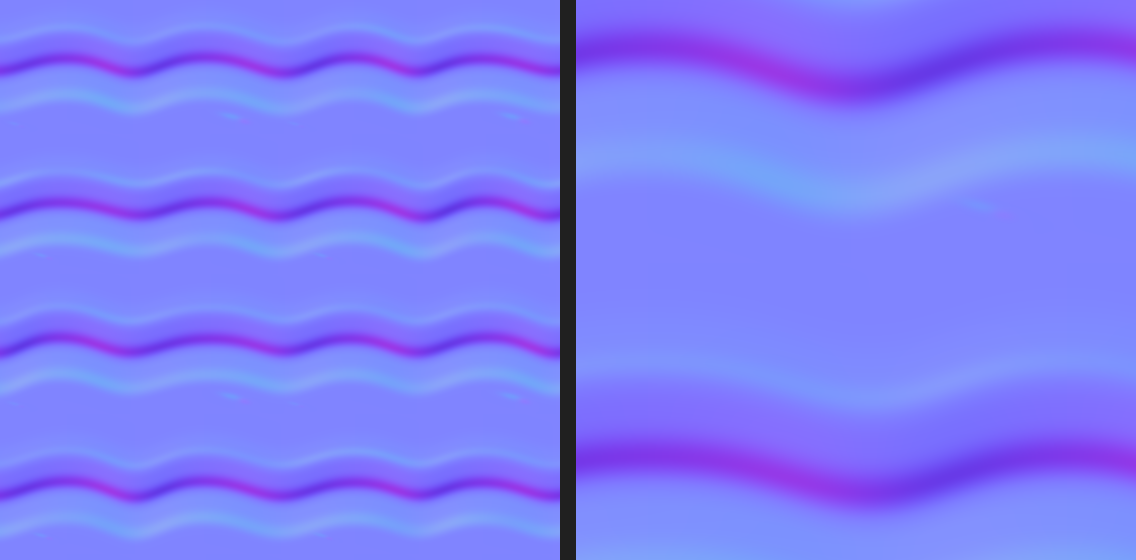
Left: the whole. Right: its middle third, enlarged.
A WebGL 1 fragment shader for this texture map:

```glsl
precision highp float;
// Tangent-space normal map of four overlapping courses with wavy lower edges.
// Each course is a slope profile measured from its wavy edge; the edge's own
// slope tilts the normal sideways, and a few shallow chips are added on top.

uniform vec2 u_resolution;

#define ROWS 4.0            // courses down the canvas
#define WAVES 4.0           // undulations across the canvas
#define ROW_OFFSET 0.135    // height of the lowest edge
#define ROW_JITTER 0.007    // drop of every second course
#define WAVE_HEIGHT 0.0125  // amplitude of the edge
#define WAVE_PHASE 0.46     // position of the first crest, in waves
#define EDGE_DEPTH 0.43     // steepness of the dark edge
#define EDGE_WIDTH 0.052    // its half width, in courses
#define LIP_GLOW 0.14       // bright rim above the edge
#define FOOT_GLOW 0.15      // bright rim below the edge
#define BASE_TILT 0.035     // lean of the flat areas

const float TAU = 6.2831853;

float hash(vec2 p) {
  return fract(sin(dot(p, vec2(127.1, 311.7))) * 4375.85);
}

// Smooth noise along x that wraps after `cells` steps.
float rowNoise(float x, float cells, float seed) {
  float i = floor(x * cells);
  float f = fract(x * cells);
  float a = hash(vec2(mod(i, cells), seed));
  float b = hash(vec2(mod(i + 1.0, cells), seed));
  return mix(a, b, f * f * (3.0 - 2.0 * f));
}

float bell(float x, float center, float width) {
  float k = (x - center) / width;
  return exp(-k * k);
}

// Height of a course's edge about its centre line: rounded crests, tighter troughs.
float edgeWave(float x, float row) {
  float drift = 0.005 + 0.009 * cos(TAU * (x - 0.57))
              + 0.007 * sin(TAU * 2.0 * x + row * 2.3);
  float a = TAU * (WAVES * (x - drift) - WAVE_PHASE);
  float size = 1.0 + 0.14 * sin(TAU * x + row * 1.7);
  return WAVE_HEIGHT * size * (cos(a) - 0.1 * cos(2.0 * a));
}

// Vertical tilt at distance t below the edge, in courses.
float courseTilt(float t, float x, float row) {
  float lip = LIP_GLOW * mix(0.6, 1.35, rowNoise(x, 9.0, row + 3.0));
  float foot = FOOT_GLOW * mix(0.7, 1.2, rowNoise(x, 11.0, row + 17.0));
  float tilt = BASE_TILT;
  tilt -= EDGE_DEPTH * bell(t, 0.0, EDGE_WIDTH);
  tilt -= 0.16 * smoothstep(-0.24, -0.11, t) * (1.0 - smoothstep(0.0, 0.07, t));
  tilt += lip * bell(t, -0.222, 0.038);
  tilt += 0.05 * bell(t, -0.29, 0.07);
  tilt += 0.095 * smoothstep(0.03, 0.13, t) * (1.0 - smoothstep(0.26, 0.35, t));
  tilt += foot * bell(t, 0.255, 0.055);
  return tilt;
}

// Slanted chip, repeated every half canvas: lit body and a rosy far end.
vec2 chip(vec2 p, vec2 center, float size, float strength) {
  vec2 q = (fract((p - center) * 2.0 + 0.5) - 0.5) * 0.5 / size;
  q = vec2(q.x - 0.25 * q.y, q.y + 0.25 * q.x);
  float body = exp(-dot(q * vec2(1.2, 4.5), q * vec2(1.2, 4.5)));
  vec2 e = (q - vec2(0.9, -0.1)) * vec2(2.2, 5.0);
  float end = exp(-dot(e, e));
  return strength * (body * vec2(-0.1, 0.16) + end * vec2(0.12, -0.09));
}

void main() {
  vec2 p = gl_FragCoord.xy / u_resolution;

  // Find the course and the distance below its edge.
  float index = floor((p.y - ROW_OFFSET) * ROWS + 0.5);
  float row = mod(index, ROWS);
  float center = ROW_OFFSET + index / ROWS - ROW_JITTER * (1.0 - mod(row, 2.0));
  float t = (center + edgeWave(p.x, row) - p.y) * ROWS;

  // Tilt along the profile, turned by the slope of the edge.
  float h = 0.002;
  float slope = (edgeWave(p.x + h, row) - edgeWave(p.x - h, row)) / (2.0 * h);
  float tilt = courseTilt(t, p.x, row);
  vec2 n = vec2((tilt - BASE_TILT) * slope, tilt);

  // Gentle unevenness and chips.
  n.y += 0.025 * (rowNoise(p.x, 6.0, row + 31.0) - 0.5) * bell(t, 0.1, 0.25);
  n += chip(p, vec2(0.414, 0.292), 0.026, 1.0);
  n += chip(p, vec2(0.074, 0.044), 0.016, 0.65);
  n += chip(p, vec2(0.026, 0.279), 0.014, 0.4);

  float z = sqrt(max(1.0 - dot(n, n), 0.0));
  gl_FragColor = vec4(vec3(n, z) * 0.5 + 0.5, 1.0);
}
```
